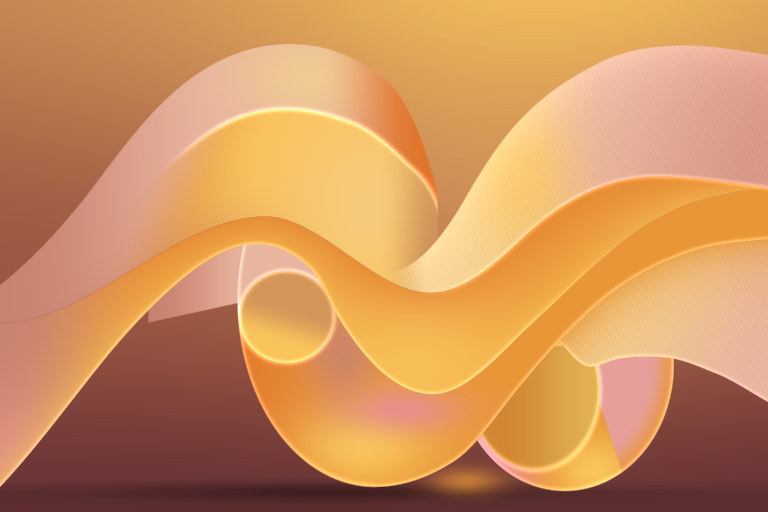
Write a Shadertoy shader that draws this background.

```glsl
// Folded satin ribbons sweeping over a warm studio backdrop.
// Cubic arcs give signed distances to the ribbon edges; layers are painted
// back to front with soft glows, rim lights and a fine weave.

const vec3 CREAM = vec3(.95,.81,.57), GOLD = vec3(.98,.77,.36), AMBER = vec3(.91,.59,.22),
  ORANGE = vec3(.88,.46,.17), ROSE = vec3(.79,.51,.44), BLUSH = vec3(.91,.71,.62),
  PINK = vec3(.9,.55,.59), PLUM = vec3(.41,.2,.21), BROWN = vec3(.61,.34,.26), TAN = vec3(.83,.59,.35);
const float RIM_WIDTH = .005, SHADE_DEPTH = .05, WEAVE_PITCH = 900., WEAVE = .01;
const float KEEL_START = .732, FOLD_START = .845;

// Edge knots: x, height, slope
const vec3 CREST[6] = vec3[](vec3(0,.443,.8), vec3(.195,.652,1.35), vec3(.313,.795,1),
  vec3(.566,.914,0), vec3(.742,.853,-.75), vec3(.855,.62,-4));
const vec3 LIP[6] = vec3[](vec3(.273,.629,.85), vec3(.39,.727,.75), vec3(.527,.785,.12),
  vec3(.684,.762,-.35), vec3(.79,.687,-1), vec3(.855,.6,-2.5));
const vec3 SWELL[6] = vec3[](vec3(.76,.468,.1), vec3(.91,.615,1.75), vec3(1.016,.766,1.05),
  vec3(1.17,.877,.5), vec3(1.34,.911,0), vec3(1.5,.893,-.15));
const vec3 SEAM[6] = vec3[](vec3(0,.369,0), vec3(.518,.577,0), vec3(.84,.428,0),
  vec3(1.016,.531,.95), vec3(1.28,.655,0), vec3(1.5,.633,-.15));
const vec3 HEM[6] = vec3[](vec3(0,.049,1.05), vec3(.195,.287,1.25), vec3(.35,.45,.85),
  vec3(.605,.477,-.95), vec3(.664,.375,-1.6), vec3(.845,.23,0));
const vec3 FOLD[6] = vec3[](vec3(.845,.23,0), vec3(1,.33,1), vec3(1.1,.425,.96),
  vec3(1.21,.523,.82), vec3(1.37,.61,.3), vec3(1.5,.633,.1));
const vec3 KEEL[6] = vec3[](vec3(.732,.049,0), vec3(.888,.1,.65), vec3(1,.226,1.25),
  vec3(1.172,.41,.85), vec3(1.348,.508,.35), vec3(1.5,.533,.1));
const vec3 PETAL[6] = vec3[](vec3(1.1,.325,-1.1), vec3(1.152,.284,0), vec3(1.21,.3,.15),
  vec3(1.3,.302,-.1), vec3(1.4,.27,-.4), vec3(1.5,.215,-.55));

// Signed distance to a chain of cubic arcs, positive above it
float above(vec2 p, vec3 k[6]) {
  vec3 a = k[0], b = k[1];
  for (int i = 1; i < 5; i++) if (p.x > k[i].x) { a = k[i]; b = k[i + 1]; }
  float w = b.x - a.x, rise = b.y - a.y, t = clamp((p.x - a.x) / w, 0., 1.);
  float u = a.z * w - rise, v = rise - b.z * w, bend = mix(u, v, t), hump = t * (1. - t);
  float slope = (rise + (1. - 2. * t) * bend + hump * (v - u)) / w;
  return (p.y - a.y - rise * t - hump * bend) * inversesqrt(1. + slope * slope);
}
float ramp(float a, float b, float x) {
  x = clamp((x - a) / (b - a), 0., 1.);
  return x * x * (3. - 2. * x);
}
float cover(float d) { return clamp(.5 + .7 * d * iResolution.y, 0., 1.); }
float rim(float d) { return exp(-d * d / (RIM_WIDTH * RIM_WIDTH)); }
float shade(float d) { return exp(-max(d, 0.) / SHADE_DEPTH); }
float oval(vec2 p, float x, float y, float rx, float ry) {
  return (1. - length((p - vec2(x, y)) / vec2(rx, ry))) * min(rx, ry);
}
float glow(vec2 p, float x, float y, float rx, float ry) {
  vec2 q = (p - vec2(x, y)) / vec2(rx, ry);
  return exp(-dot(q, q));
}

vec3 backdrop(vec2 p) {
  vec3 c = mix(PLUM, BROWN, ramp(0., .45, p.y));
  c = mix(c, TAN, .75 * ramp(.45, 1.1, p.y + .15 * p.x));
  c = mix(c, TAN, .8 * glow(p, .95, .72, .38, .4));
  c = mix(c, GOLD, .9 * glow(p, 1.08, 1.1, .65, .28));
  c = mix(c, PLUM * .85, .75 * ramp(.065, .03, p.y));
  c *= 1. - .35 * glow(p, .65, .04, .4, .018);
  return mix(c, AMBER, .7 * glow(p, .91, .06, .07, .025));
}

void mainImage(out vec4 fragColor, in vec2 fragCoord) {
  vec2 p = fragCoord / iResolution.xy * vec2(1.5, 1);
  float x = p.x, y = p.y, lip = above(p, LIP), swell = above(p, SWELL);
  float seam = above(p, SEAM), keel = above(p, KEEL), petal = above(p, PETAL);
  float hem = x < FOLD_START ? above(p, HEM) : above(p, FOLD);
  float hull = x < KEEL_START ? oval(p, KEEL_START, .414, .268, .365) : keel;
  float weave = WEAVE * sin(WEAVE_PITCH * (x * .8 + y * .35));
  vec3 back = backdrop(p), col = back;

  // Lower right curl with violet lining and hollow
  float curl = oval(p, 1.103, .287, .213, .246), hollow = oval(p, 1.045, .238, .127, .156);
  vec3 c = mix(AMBER, GOLD, glow(p, 1.16, .08, .08, .07));
  c = mix(c, PINK, ramp(1.1, .95, x));
  vec3 lining = mix(mix(BLUSH, PINK, .55), AMBER, .8 * ramp(.05, 0., curl));
  c = mix(c, lining, cover(x - 1.241 + .33 * y));
  c = mix(c, mix(AMBER, GOLD, ramp(.98, 1.17, x)) * .9, cover(hollow));
  c += .2 * (rim(curl) + rim(hollow));
  col = mix(col, c, cover(min(curl, -keel)));

  // Pale petal
  c = mix(CREAM, BLUSH, ramp(1., 1.35, x - .5 * y));
  c = mix(c, AMBER, .75 * shade(-keel)) + weave + .12 * rim(petal);
  col = mix(col, c, cover(min(petal, -keel)));

  // Sheet behind the left arch
  float sheet = min(y - .306 - .22 * x, min(x - .29, .65 - x));
  c = mix(ROSE, BLUSH, ramp(.3, .5, x));
  col = mix(col, c, cover(min(sheet, -hem)));

  // Bowl and its round opening
  c = mix(AMBER, ORANGE, .7 * ramp(.7, .48, x));
  c = mix(c, GOLD, glow(p, .71, .13, .13, .08));
  c = mix(c, ROSE, .85 * glow(p, .67, .31, .07, .1));
  c = mix(c, PINK, .85 * glow(p, .79, .2, .11, .045));
  float hole = oval(p, .56, .381, .093, .09);
  c = mix(c, BLUSH, ramp(.36, .39, y) * cover(.65 - x));
  c = mix(c, mix(GOLD, TAN, ramp(.32, .4, y + .3 * x - .17)), cover(hole));
  c += .2 * (rim(hole) + rim(hull));
  col = mix(col, c, cover(min(hull, -hem)));

  // Left wave: pale band over a golden hollow
  c = mix(ROSE, BLUSH, ramp(0., .45, x));
  c = mix(c, CREAM, .8 * glow(p, .61, .85, .15, .1));
  c = mix(c, ORANGE, ramp(.62, .83, x));
  vec3 inner = mix(AMBER, GOLD, ramp(.26, .52, x));
  inner = mix(inner, CREAM, .6 * glow(p, .72, .6, .16, .17));
  inner = mix(inner, AMBER, .5 * shade(-lip) * ramp(.6, .3, x));
  inner = mix(inner, back, .8 * ramp(.74, .86, x));
  c = mix(c, inner, ramp(.25, .42, x + .4 * (.6 - y)) * cover(-lip));
  c += .22 * rim(lip) * ramp(.3, .45, x);
  c = mix(c, ROSE, .35 * shade(seam) * ramp(.7, .3, x));
  col = mix(col, c, cover(min(min(-above(p, CREST), seam), .855 - x)));

  // Right wave
  c = mix(CREAM, BLUSH, ramp(.95, 1.2, x));
  c = mix(c, GOLD, .65 * glow(p, 1.03, .64, .1, .14));
  c = mix(c, ROSE, .55 * ramp(.9, 1.3, x - .3 * y));
  c += weave + .08 * shade(-swell);
  col = mix(col, c, cover(min(-swell, seam)) * ramp(.75, .84, x));

  // Main gold ribbon
  c = mix(ROSE, AMBER, ramp(.02, .34, x));
  c = mix(c, PINK, .6 * glow(p, .02, .1, .12, .13));
  c = mix(c, GOLD, .9 * glow(p, .82, .31, .2, .15));
  c = mix(c, GOLD, .6 * shade(hem) + .4 * ramp(1.25, 1.55, x));
  c = mix(c, ORANGE, .45 * shade(-seam) * ramp(.1, .4, x));
  c += .18 * rim(hem) * ramp(1.25, .95, x);
  col = mix(col, c, cover(min(-seam, hem)));
  col += .13 * rim(seam) * ramp(.8, .95, x);
  fragColor = vec4(col, 1);
}
```
